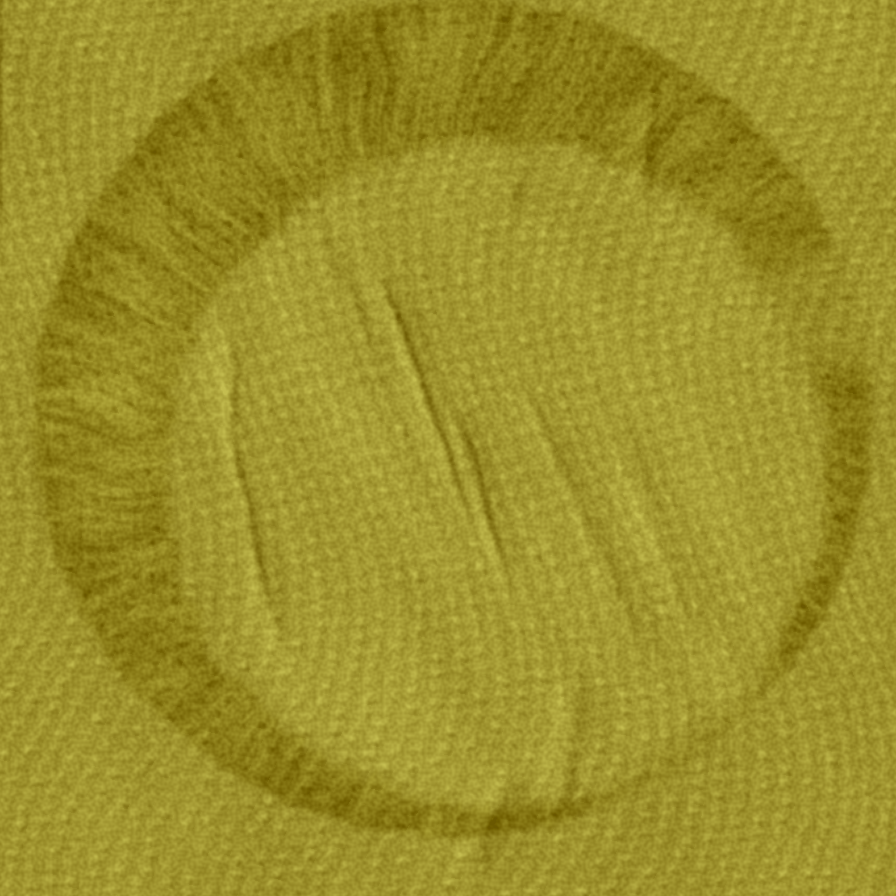
Give the GLSL for this texture, as a Shadertoy shader.

```glsl
// Embossed yellow paper towel with a wrinkled ring-shaped damp stain and soft creases.

const vec3 DARK = vec3(0.505, 0.445, 0.075);
const vec3 LIGHT = vec3(0.70, 0.665, 0.25);
const vec2 OUTER_CENTER = vec2(0.505, 0.534);
const float OUTER_RADIUS = 0.469;
const vec2 INNER_CENTER = vec2(0.553, 0.473);
const float INNER_RADIUS = 0.368;
const float PAPER_TONE = 0.58;
const float DISC_TONE = 0.71;
const float STAIN_TONE = 0.27;
const float GAP_ANGLE = 0.28;      // dry break on the right of the ring
const float FADE_ANGLE = -0.94;    // faint part at the lower right
const float WRINKLE_FREQ = 27.0;
const vec2 DOT_FREQ = vec2(44.0, 55.0);
const float GRAIN_FREQ = 215.0;
const float GRAIN_STRENGTH = 0.42;
const float TAU = 6.2831853;

vec2 hash2(vec2 p) {
    vec3 q = fract(vec3(p.xyx) * vec3(0.1031, 0.1030, 0.0973));
    q += dot(q, q.yzx + 33.33);
    return fract((q.xx + q.yz) * q.zy);
}

float gradDot(vec2 cell, vec2 corner, vec2 f) {
    float a = TAU * hash2(cell + corner).x;
    return dot(vec2(cos(a), sin(a)), f - corner);
}

float gradientNoise(vec2 p) {
    vec2 i = floor(p), f = p - i;
    vec2 u = f * f * f * (f * (f * 6.0 - 15.0) + 10.0);
    vec2 e = vec2(0.0, 1.0);
    return mix(mix(gradDot(i, e.xx, f), gradDot(i, e.yx, f), u.x),
               mix(gradDot(i, e.xy, f), gradDot(i, e.yy, f), u.x), u.y);
}

float fbm(vec2 p) {
    float sum = 0.0, amp = 1.0;
    for (int i = 0; i < 4; i++) {
        sum += amp * gradientNoise(p);
        p = mat2(1.6, 1.2, -1.2, 1.6) * p + 7.3;
        amp *= 0.5;
    }
    return sum;
}

float blob(vec2 p, vec2 center, vec2 size) {
    vec2 d = (p - center) / size;
    return exp(-dot(d, d));
}

// Bowed fold from a (top) to b (bottom): dark valley with a lit left flank.
float crease(vec2 p, vec2 a, vec2 b, float bow, float width) {
    float t = (p.y - a.y) / (b.y - a.y);
    float x = mix(a.x, b.x, t) + 4.0 * bow * t * (1.0 - t);
    float slope = (b.x - a.x + 4.0 * bow * (1.0 - 2.0 * t)) / (b.y - a.y);
    float s = (p.x - x) / (width * sqrt(1.0 + slope * slope));
    float taper = smoothstep(0.0, 0.25, t) * smoothstep(1.0, 0.7, t);
    return taper * (0.45 * exp(-0.2 * (s + 2.8) * (s + 2.8)) - exp(-s * s)
                    - 0.3 * exp(-0.1 * (s - 2.5) * (s - 2.5)));
}

// Waving columns of bumps: x = lit top, y = shaded side, z = groove between columns.
vec3 embossing(vec2 p) {
    vec2 c = p - 0.5;
    vec2 q = vec2(p.x + 0.068 * sin(7.0 * c.y + 2.5 * c.x), p.y + 0.25 * c.x);
    q = q * DOT_FREQ + 0.5 * gradientNoise(p * 7.0);
    float groove = cos(TAU * q.x);
    q.y += 0.5 * mod(floor(q.x), 2.0);
    vec2 cell = floor(q), f = fract(q) - 0.5;
    f -= 0.25 * (hash2(cell) - 0.5);
    float strength = 0.4 + 0.9 * hash2(cell + 19.0).x;
    vec2 g = f - vec2(0.2, -0.2);
    return vec3(strength * exp(-17.0 * dot(f, f)), strength * exp(-17.0 * dot(g, g)), groove);
}

void mainImage(out vec4 fragColor, in vec2 fragCoord) {
    vec2 p = fragCoord / iResolution.xy;
    vec2 d = p - OUTER_CENTER;
    float r = length(d);
    vec2 dir = d / max(r, 0.001);

    // Radial wrinkles, with the angular seam hidden in the dry gap
    float angle = mod(atan(d.y, d.x) - GAP_ANGLE, TAU);
    float bend = angle + 0.06 * gradientNoise(p * 10.0) + 0.4 * r;
    float wrinkle = gradientNoise(vec2(bend * WRINKLE_FREQ, r * 9.0))
                  + 0.6 * gradientNoise(vec2(bend * WRINKLE_FREQ * 0.4, r * 7.0 + 5.0))
                  + 0.7 * gradientNoise(vec2(bend * WRINKLE_FREQ * 2.1, r * 17.0 + 9.0));

    // Ring between two offset circles with ragged edges
    float ragged = 0.010 * wrinkle + 0.010 * gradientNoise(p * 14.0);
    float outerDist = OUTER_RADIUS - r + 0.8 * ragged;
    float innerDist = length(p - INNER_CENTER) - INNER_RADIUS + 1.6 * ragged;
    float wet = smoothstep(-0.006, 0.008, outerDist) * smoothstep(-0.008, 0.010, innerDist);
    wet *= 1.0 - 0.85 * smoothstep(0.980, 0.999, dot(dir, vec2(cos(GAP_ANGLE), sin(GAP_ANGLE))));
    wet *= 1.0 - 0.65 * smoothstep(0.94, 0.99, dot(dir, vec2(cos(FADE_ANGLE), sin(FADE_ANGLE))));

    // Broad tones, soft slanted folds and puckers spilling past the ring
    float disc = smoothstep(0.01, -0.03, innerDist);
    float folds = gradientNoise(vec2((p.x + 0.45 * p.y) * 17.0, p.y * 3.5));
    float tone = mix(PAPER_TONE, DISC_TONE, disc) + 0.13 * fbm(p * 5.0);
    tone += mix(0.08, 0.22, disc) * folds;
    tone += 0.16 * wrinkle * exp(-abs(r - OUTER_RADIUS + 0.02) / 0.04);
    float stainTone = STAIN_TONE + 0.46 * wrinkle + 0.22 * fbm(p * 8.0 + 3.0)
                    - 0.15 * exp(-max(outerDist, 0.0) / 0.025)
                    + 0.24 * blob(p, vec2(0.145, 0.57), vec2(0.07, 0.12));
    tone = mix(tone, stainTone, wet);
    tone -= 0.40 * blob(p, vec2(0.58, 0.782), vec2(0.014, 0.024));
    tone -= 0.45 * smoothstep(0.005, 0.0, p.x) * smoothstep(0.70, 0.78, p.y);

    // Folds
    vec2 c = p + vec2(0.006 * gradientNoise(p * 20.0), 0.0);
    tone += 0.62 * crease(c, vec2(0.410, 0.73), vec2(0.533, 0.385), 0.008, 0.0045);
    tone += 0.58 * crease(c, vec2(0.508, 0.56), vec2(0.574, 0.335), 0.0, 0.0045);
    tone += 0.48 * crease(c, vec2(0.264, 0.67), vec2(0.341, 0.225), -0.028, 0.0045);
    tone += 0.34 * crease(c, vec2(0.570, 0.60), vec2(0.725, 0.250), 0.010, 0.0060);
    tone += 0.24 * crease(c, vec2(0.700, 0.54), vec2(0.800, 0.250), -0.008, 0.0065);
    tone += 0.36 * crease(c, vec2(0.735, 0.92), vec2(0.720, 0.750), 0.0, 0.0060);
    tone += 0.40 * crease(c, vec2(0.656, 0.26), vec2(0.626, 0.070), 0.0, 0.0070);
    tone += 0.40 * crease(c, vec2(0.585, 0.15), vec2(0.522, 0.010), 0.0, 0.0070);
    tone += 0.26 * crease(c, vec2(0.350, 0.77), vec2(0.440, 0.570), 0.0, 0.0060);

    // Embossing and fibre grain
    vec3 bump = embossing(p);
    tone += mix(0.36, 0.12, wet) * bump.x - mix(0.28, 0.36, wet) * bump.y;
    tone += mix(0.05, 0.01, wet) * bump.z * -1.0;
    tone += GRAIN_STRENGTH * gradientNoise(p * GRAIN_FREQ)
          + 0.65 * GRAIN_STRENGTH * gradientNoise(p * GRAIN_FREQ * vec2(0.55, 0.4) + 11.0);

    vec3 color = mix(DARK, LIGHT, clamp(tone, -0.45, 1.35));
    color.b -= 0.015 * wet;
    fragColor = vec4(clamp(color, 0.0, 1.0), 1.0);
}
```
